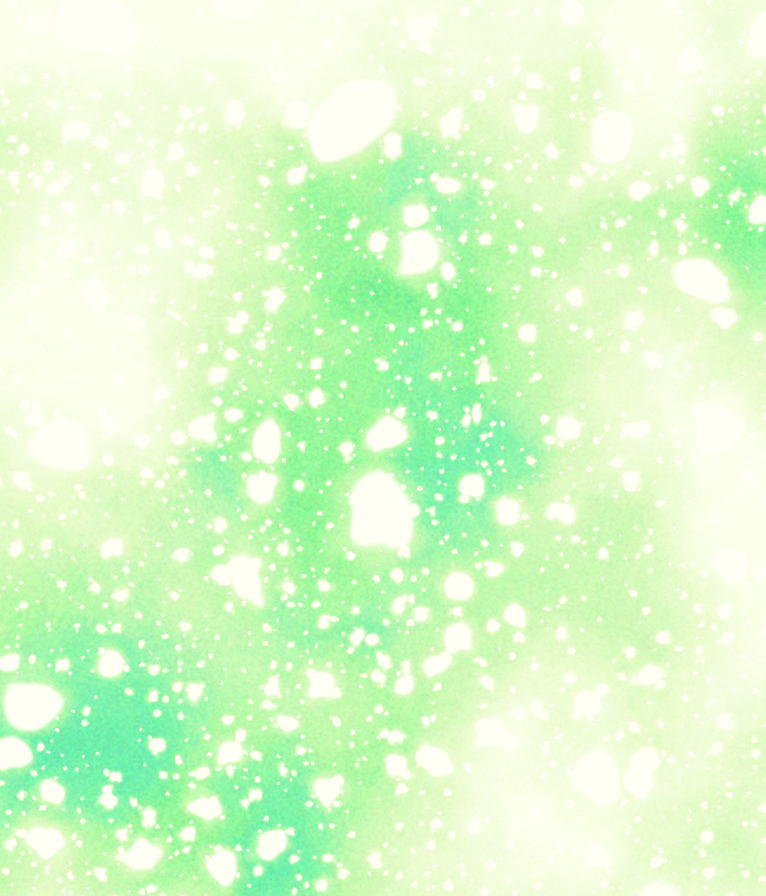
Reproduce this texture procedurally as a WebGL 1 fragment shader.

```glsl
precision highp float;
// Green watercolour washes on cream paper, sprinkled with pale bleached drops.
// Warped noise and broad soft washes set the pigment density, a colour ramp
// tints it, and jittered grids of ragged ellipses at four sizes lift it out.
uniform vec2 u_resolution;

const vec3 PAPER = vec3(0.985, 1.0, 0.92);
const vec3 CREAM = vec3(0.93, 0.99, 0.82);
const vec3 LIME = vec3(0.84, 0.98, 0.73);
const vec3 LEAF = vec3(0.72, 0.98, 0.66);
const vec3 GREEN = vec3(0.55, 0.97, 0.59);
const vec3 DEEP = vec3(0.38, 0.91, 0.56);
const vec3 TEAL = vec3(0.40, 0.94, 0.74);
const vec3 DROP = vec3(1.0, 1.0, 0.955);

float hash(vec2 p) {
  vec3 q = fract(vec3(p.xyx) * 0.1031);
  q += dot(q, q.yzx + 33.33);
  return fract((q.x + q.y) * q.z);
}

float noise(vec2 p) {
  vec2 i = floor(p);
  vec2 f = fract(p);
  f = f * f * (3.0 - 2.0 * f);
  float low = mix(hash(i), hash(i + vec2(1.0, 0.0)), f.x);
  float high = mix(hash(i + vec2(0.0, 1.0)), hash(i + 1.0), f.x);
  return mix(low, high, f.y);
}

float fbm(vec2 p) {
  float sum = 0.0;
  float gain = 0.5;
  for (int k = 0; k < 5; k++) {
    sum += gain * noise(p);
    p = mat2(1.6, 1.2, -1.2, 1.6) * p + 17.0;
    gain *= 0.5;
  }
  return sum;
}

// Soft round pool of pigment
float wash(vec2 p, vec2 centre, float radius) {
  vec2 d = (p - centre) / radius;
  return exp(-dot(d, d));
}

// Pigment density: green pools added, pale pools taken away
float pigment(vec2 p) {
  vec2 warp = vec2(fbm(p * 5.0 + 40.0), fbm(p * 5.0 + 70.0)) - 0.48;
  vec2 q = p + 0.22 * warp;
  float t = 0.28 + 0.85 * (fbm(q * 5.5 + 11.0) - 0.48);
  t += 0.50 * wash(q, vec2(0.45, 0.42), 0.23);
  t += 0.22 * wash(q, vec2(0.52, 0.72), 0.20);
  t += 0.45 * wash(q, vec2(0.86, 0.76), 0.11);
  t += 0.38 * wash(q, vec2(0.10, 0.18), 0.14);
  t += 0.60 * wash(q, vec2(0.33, 0.06), 0.10);
  t += 0.25 * wash(q, vec2(0.22, 0.78), 0.09);
  t -= 0.30 * wash(q, vec2(0.10, 0.66), 0.14);
  t -= 0.60 * wash(q, vec2(0.04, 0.00), 0.10);
  t -= 0.45 * wash(q, vec2(0.58, 0.14), 0.11);
  t -= 0.30 * wash(q, vec2(0.82, 0.42), 0.13);
  return t - 0.26 * smoothstep(0.78, 1.0, q.y);
}

vec3 ramp(float t) {
  float s = clamp(t, 0.0, 1.0) * 5.0;
  vec3 c = mix(PAPER, CREAM, clamp(s, 0.0, 1.0));
  c = mix(c, LIME, clamp(s - 1.0, 0.0, 1.0));
  c = mix(c, LEAF, clamp(s - 2.0, 0.0, 1.0));
  c = mix(c, GREEN, clamp(s - 3.0, 0.0, 1.0));
  return mix(c, DEEP, clamp(s - 4.0, 0.0, 1.0));
}

// Scattered ragged drops: x is coverage, y is the pale halo around them
vec2 drops(vec2 p, float cell, float chance, vec2 radii, float seed) {
  vec2 home = floor(p / cell);
  vec2 result = vec2(0.0);
  for (int j = -1; j <= 1; j++) {
    for (int i = -1; i <= 1; i++) {
      vec2 id = home + vec2(float(i), float(j));
      vec2 key = id + seed;
      vec2 jitter = vec2(hash(key + 3.1), hash(key + 9.7));
      vec2 centre = (id + 0.1 + 0.8 * jitter) * cell;
      float crowd = 0.45 + 1.1 * noise(centre * 6.0 + seed);
      float present = step(hash(key + 21.3), chance * crowd);
      float size = hash(key + 35.9);
      float r = mix(radii.x, radii.y, size * size);
      float a = 6.2832 * hash(key + 51.7);
      vec2 d = mat2(cos(a), sin(a), -sin(a), cos(a)) * (p - centre);
      d.x *= mix(0.62, 1.0, sqrt(hash(key + 63.1)));
      float ragged = 0.7 * r * (noise((p - centre) / r * 1.1 + key * 7.0) - 0.5);
      float dist = length(d) + ragged;
      float edge = 0.0011 + 0.10 * r;
      float cover = 1.0 - smoothstep(r - edge, r + edge, dist);
      float halo = 1.0 - smoothstep(0.7 * r, 1.9 * r, dist);
      result = max(result, present * vec2(cover, halo));
    }
  }
  return result;
}

void main() {
  vec2 p = gl_FragCoord.xy / u_resolution.y;
  // Four sizes of drops, from large blots to fine spatter
  vec2 spots = drops(p, 0.150, 0.42, vec2(0.016, 0.038), 5.0);
  spots = max(spots, drops(p, 0.068, 0.48, vec2(0.008, 0.017), 83.0));
  spots = max(spots, drops(p, 0.031, 0.52, vec2(0.0032, 0.0072), 151.0));
  spots = max(spots, drops(p, 0.015, 0.42, vec2(0.0013, 0.0030), 307.0));
  // Paper grain shows most where the pigment is dense
  float t = pigment(p);
  float grain = noise(p * 420.0) + 0.6 * noise(p * 190.0 + 31.0) - 0.8;
  t += grain * (0.05 + 0.07 * clamp(t, 0.0, 1.0));
  t *= 1.0 - 0.45 * spots.y;
  vec3 colour = ramp(t);
  float cool = smoothstep(0.46, 0.66, fbm(p * 6.0 + 130.0));
  colour = mix(colour, TEAL, 0.6 * cool * smoothstep(0.35, 0.9, t));
  vec3 fleck = vec3(noise(p * 380.0 + 7.0), noise(p * 380.0 + 57.0), noise(p * 380.0 + 97.0)) - 0.5;
  colour += 0.09 * fleck * clamp(t, 0.0, 1.0);
  gl_FragColor = vec4(mix(colour, DROP, spots.x), 1.0);
}
```
